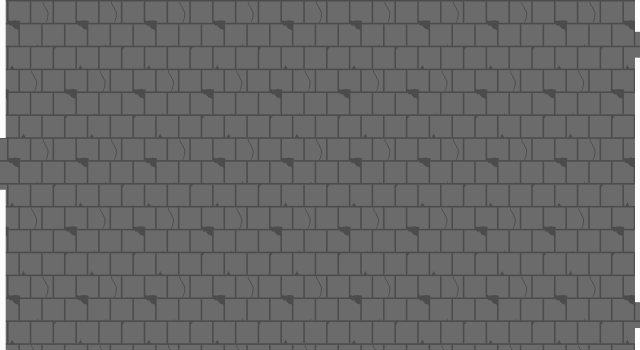
Reproduce this texture procedurally as a Shadertoy shader.

```glsl
const vec3 STONE = vec3(0.42);
const vec3 JOINT = vec3(0.30);
const vec3 BACKDROP = vec3(0.99);
const vec2 TILES = vec2(28.08, 15.29);  // tiles across and down the canvas
const float JOINT_HALF = 0.035;

vec2 hashGradient(vec2 cell) {
    float angle = 6.2832 * fract(sin(dot(cell, vec2(127.1, 311.7))) * 437.58);
    return vec2(cos(angle), sin(angle));
}

float gradientNoise(vec2 p) {
    vec2 i = floor(p), f = p - i;
    vec2 u = f * f * (3.0 - 2.0 * f);
    vec2 e = vec2(0.0, 1.0);
    float a = dot(hashGradient(i), f);
    float b = dot(hashGradient(i + e.yx), f - e.yx);
    float c = dot(hashGradient(i + e.xy), f - e.xy);
    float d = dot(hashGradient(i + e.yy), f - e.yy);
    return mix(mix(a, b, u.x), mix(c, d, u.x), u.y);
}

float coverage(float dist, float pixel) {
    return clamp(0.5 - dist / pixel, 0.0, 1.0);
}

// Distance to the joints around a unit tile
float jointDist(vec2 q) {
    vec2 edge = min(q, 1.0 - q);
    return min(edge.x, edge.y) - JOINT_HALF;
}

// Triangle broken off a corner; c is measured inward from that corner
float cornerChip(vec2 c, vec2 size, float rough) {
    float d = (c.x / size.x + c.y / size.y - 1.0) * size.x * size.y / length(size);
    return d + rough * gradientNoise(c * 9.0);
}

// Small triangle standing on the lower joint
float spike(vec2 q, float center, float halfWidth, float height) {
    float d = abs(q.x - center) * height + (1.0 - q.y - height) * halfWidth;
    return d / length(vec2(halfWidth, height));
}

// Ragged strip worn off the lower left edge
float wornLedge(vec2 q, float len, float height) {
    float top = height - 0.08 * q.x + 0.06 * gradientNoise(vec2(q.x * 9.0, 3.5));
    return max(1.0 - q.y - top, q.x - len);
}

// Wavering crack from the upper to the lower joint
float crack(vec2 q, float start, float drift, float halfWidth) {
    float bend = drift * smoothstep(0.0, 0.55, q.y) - 0.4 * drift * smoothstep(0.75, 1.0, q.y);
    float path = start + bend + 0.07 * gradientNoise(vec2(q.y * 6.0, 7.3));
    float taper = mix(0.7, 1.0, sin(3.1416 * q.y));
    return 0.93 * abs(q.x - path) - halfWidth * taper;
}

// Damage depends on the row kind and the slot within three tiles
float damageDist(vec2 q, float kind, float slot) {
    if (kind < 0.5) {
        if (slot < 0.5) return wornLedge(q, 0.55, 0.15);
        return slot < 1.5 ? crack(q, 0.56, 0.18, 0.02) : 1.0;
    }
    if (kind < 1.5) {
        if (slot < 0.5) return spike(q, 0.8, 0.05, 0.09);
        return slot > 1.5 ? cornerChip(vec2(1.0 - q.x, q.y), vec2(0.45, 0.36), 0.08) : 1.0;
    }
    if (slot < 0.5) return spike(q, 0.19, 0.11, 0.18);
    return slot > 1.5 ? cornerChip(q, vec2(0.14, 0.24), 0.03) : 1.0;
}

float pavingDist(vec2 p) {
    float row = floor(p.y);
    float phase = mod(row, 6.0);
    float offset = 0.34 + 0.5 * mod(row, 2.0) - (phase == 3.0 ? 1.0 : 0.0);
    float x = p.x - offset;
    vec2 q = vec2(fract(x), p.y - row);
    float slot = mod(floor(x), 3.0);
    return min(jointDist(q), damageDist(q, mod(phase, 3.0), slot));
}

float spanDist(float v, float low, float high) {
    return max(low - v, v - high);
}

// Paved area with tabs reaching past its left and right sides
float outlineDist(vec2 p) {
    float body = spanDist(p.x, 0.25, 27.86);
    float leftTab = max(spanDist(p.y, 6.03, 8.29), p.x - 1.0);
    float rightRows = min(spanDist(p.y, 1.39, 2.52), spanDist(p.y, 13.2, 14.33));
    float rightTab = max(rightRows, 27.0 - p.x);
    return min(body, min(leftTab, rightTab));
}

void mainImage(out vec4 fragColor, in vec2 fragCoord) {
    vec2 uv = fragCoord / iResolution.xy;
    vec2 p = vec2(uv.x, 1.0 - uv.y) * TILES;
    float pixel = TILES.x / iResolution.x;

    float dark = coverage(pavingDist(p - vec2(0.0, 0.03)), pixel);
    vec3 color = mix(STONE, JOINT, dark);
    color = mix(BACKDROP, color, coverage(outlineDist(p), pixel));
    fragColor = vec4(color, 1.0);
}
```
